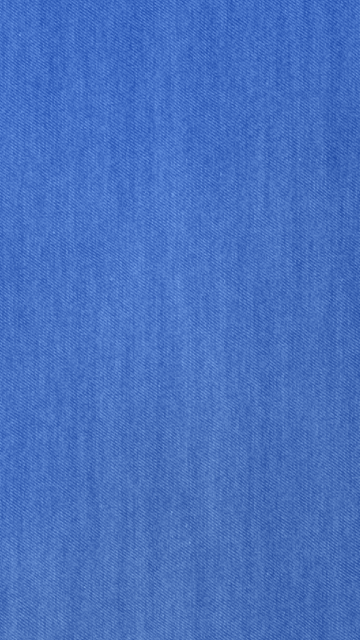
Write a Shadertoy shader that draws this texture.

```glsl
// Blue denim cloth: fine regular twill with faint warp streaks and soft light.

#define TWILL_FREQ 207.0    // twill ribs per canvas height
#define TWILL_SLOPE 0.70    // fall of the ribs toward the right
#define TWILL_GAIN 1.0
#define GRAIN_GAIN 1.45
#define STREAK_GAIN 0.8
#define CLOUD_GAIN 0.4
#define FLECK_GAIN 2.2
#define VIVID_BLUE vec3(0.272, 0.446, 0.782)
#define MUTED_BLUE vec3(0.290, 0.443, 0.724)
#define TONE_STEP vec3(0.049, 0.049, 0.036)

const float TAU = 6.2831853;

float hash(vec2 p) {
    vec3 q = fract(p.xyx * 0.1031);
    q += dot(q, q.yzx + 33.33);
    return fract((q.x + q.y) * q.z);
}

// Smooth value noise from -1 to 1
float noise(vec2 p) {
    vec2 cell = floor(p), f = fract(p);
    f = f * f * (3.0 - 2.0 * f);
    float low = mix(hash(cell), hash(cell + vec2(1.0, 0.0)), f.x);
    float high = mix(hash(cell + vec2(0.0, 1.0)), hash(cell + 1.0), f.x);
    return 2.0 * mix(low, high, f.y) - 1.0;
}

// Diagonal ribs, lightly beaded by the warp yarns
float twill(vec2 p, float pixel) {
    vec2 bend = vec2(noise(p * vec2(24.0, 9.0)), noise(p * 17.0 + 40.0));
    vec2 q = p + 0.002 * bend;
    float rib = sin(TAU * TWILL_FREQ * (q.x * TWILL_SLOPE + q.y));
    float warp = sin(TAU * TWILL_FREQ * 0.8 * q.x);
    float strength = 0.9 + 0.4 * noise(p * vec2(90.0, 60.0) + 13.0);
    float visible = 1.0 - smoothstep(0.45, 0.8, pixel * TWILL_FREQ);
    return (rib * (1.0 + 0.3 * warp) + 0.25 * warp) * strength * visible;
}

// Uneven yarn: layers of narrow vertical streaks
float streaks(vec2 p) {
    float sum = 0.0, gain = 0.4;
    vec2 freq = vec2(36.0, 2.6);
    for (int i = 0; i < 4; i++) {
        sum += gain * noise(p * freq + float(i) * 31.7);
        freq *= vec2(1.8, 2.2);
        gain *= 1.05;
    }
    return sum;
}

// Sparse pale lint, one possible speck per cell
float flecks(vec2 p, float pixel) {
    vec2 grid = p * 42.0, cell = floor(grid);
    vec2 centre = 0.2 + 0.6 * vec2(hash(cell + 5.0), hash(cell + 71.0));
    float radius = mix(0.03, 0.07, hash(cell + 23.0));
    float dist = length((fract(grid) - centre) * vec2(1.0, 0.7));
    float spot = 1.0 - smoothstep(radius - 21.0 * pixel, radius + 21.0 * pixel, dist);
    return spot * step(0.95, hash(cell + 107.0));
}

void mainImage(out vec4 fragColor, in vec2 fragCoord) {
    vec2 p = fragCoord / iResolution.y;
    vec2 uv = fragCoord / iResolution.xy;
    float pixel = 1.0 / iResolution.y;

    // Cloth tone, from the finest fibre to the broad shading
    float tone = TWILL_GAIN * twill(p, pixel);
    tone += GRAIN_GAIN * (0.75 * noise(p * vec2(470.0, 410.0))
                        + 0.25 * noise(p * vec2(230.0, 150.0) + 57.0));
    tone += STREAK_GAIN * streaks(p);
    tone += CLOUD_GAIN * noise(p * vec2(5.0, 3.5) + 8.0);
    tone += FLECK_GAIN * flecks(p, pixel);

    // Light falls off toward the right edge and the top
    vec2 fromLight = (uv - vec2(0.42, 0.46)) * vec2(1.0, 0.95);
    tone += 0.33 - 1.9 * dot(fromLight, fromLight) - 0.4 * (uv.x - 0.5);

    // The upper left is a cleaner blue, the lower right a greyer one
    float vivid = 0.5 + 1.2 * (uv.y - 0.5) - 0.45 * (uv.x - 0.5);
    vivid += 0.15 * noise(p * 4.0 + 90.0);
    vec3 cloth = mix(MUTED_BLUE, VIVID_BLUE, clamp(vivid, 0.0, 1.0));

    fragColor = vec4(clamp(cloth + tone * TONE_STEP, 0.0, 1.0), 1.0);
}
```
